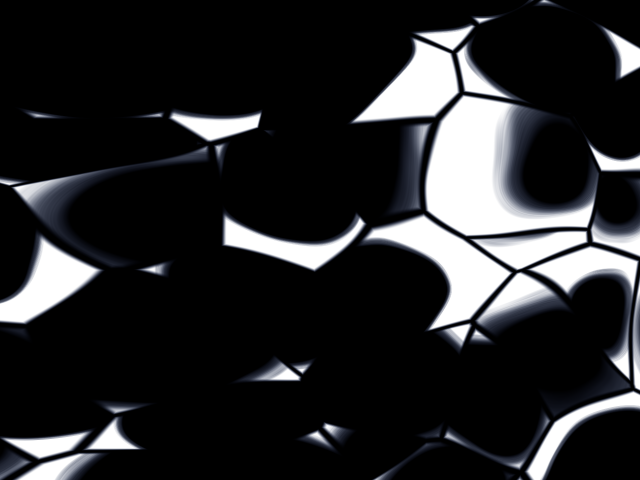
Write a Shadertoy shader that draws this background.

```glsl
vec2 hash2(vec2 p) {
    vec3 q = fract(p.xyx * vec3(0.1031, 0.1030, 0.0973));
    q += dot(q, q.yzx + 33.33);
    return fract((q.xx + q.yz) * q.zy);
}

float gradientNoise(vec2 p) {
    vec2 i = floor(p), f = fract(p);
    vec2 u = f * f * f * (f * (f * 6.0 - 15.0) + 10.0);
    vec2 e = vec2(0.0, 1.0);
    float a = dot(hash2(i) * 2.0 - 1.0, f);
    float b = dot(hash2(i + e.yx) * 2.0 - 1.0, f - e.yx);
    float c = dot(hash2(i + e.xy) * 2.0 - 1.0, f - e.xy);
    float d = dot(hash2(i + e.yy) * 2.0 - 1.0, f - e.yy);
    return mix(mix(a, b, u.x), mix(c, d, u.x), u.y);
}

float cellWeight(vec2 id) {
    return 0.5 * hash2(id + 41.0).x;
}

// Weighted Voronoi: offset from the winning seed, its id, distance to the border
void facets(vec2 p, out vec2 offset, out vec2 id, out float border) {
    vec2 base = floor(p);
    float nearest = 1e5;
    for (int j = -2; j <= 2; j++)
    for (int i = -2; i <= 2; i++) {
        vec2 cell = base + vec2(i, j);
        vec2 r = p - cell - hash2(cell);
        float d = dot(r, r) - cellWeight(cell);
        if (d < nearest) {
            nearest = d;
            offset = r;
            id = cell;
        }
    }
    border = 1e5;
    for (int j = -2; j <= 2; j++)
    for (int i = -2; i <= 2; i++) {
        vec2 cell = base + vec2(i, j);
        vec2 r = p - cell - hash2(cell);
        float d = dot(r, r) - cellWeight(cell);
        if (cell != id) border = min(border, (d - nearest) / (2.0 * length(r - offset) + 1e-4));
    }
}

// Broad light and dark zones of the canvas
float lightZones(vec2 uv) {
    vec2 glow = uv - vec2(1.1, 0.53);
    vec2 shadow = (uv - vec2(0.6, 0.3)) * vec2(1.0, 1.6);
    return 0.4 * exp(-18.0 * dot(glow, glow))
         - 0.28 * exp(-22.0 * dot(shadow, shadow))
         - 0.25 * smoothstep(0.35, 0.8, uv.y - 0.4 * uv.x)
         + 0.22 * gradientNoise(uv * 3.0 + 5.0);
}

vec3 glossyShards(vec2 uv) {
    // Cells stretch sideways, most of all on the left
    vec2 p = vec2(uv.x * (2.4 + 0.9 * uv.x), uv.y * 5.0) + 11.0;
    p += 0.4 * vec2(gradientNoise(p * 0.7), gradientNoise(p * 0.7 + 17.0));

    vec2 offset, id;
    float border;
    facets(p, offset, id, border);
    vec2 rnd = hash2(id + 7.0);

    // Dark rounded core that lightens towards one side of its cell
    float rise = length(offset) - 0.42 - 0.5 * cellWeight(id);
    rise += dot(offset, hash2(id + 23.0) - 0.5) * 0.7;
    rise += 0.16 * gradientNoise(p * 1.6 + rnd * 9.0) + lightZones(uv);

    // Sharp cells turn white at once, soft ones keep satin folds
    float ramp = max(rise / mix(0.05, 0.42, rnd.x * rnd.x), 0.0);
    float fold = cos(8.0 * ramp + 5.0 * gradientNoise(p * 2.0));
    float brushed = gradientNoise(vec2(ramp * 26.0, dot(offset, rnd) * 5.0));
    float satin = 1.0 - smoothstep(0.8, 1.1, ramp);
    float tone = pow(ramp, 1.25) * (1.0 + satin * (0.22 * fold + 0.12 * brushed - 0.15));

    // Black creases of uneven width
    float width = 0.035 + 0.05 * gradientNoise(p * 1.3 + 31.0);
    float crease = smoothstep(width * 0.3, width + 0.012, border);
    tone = clamp(tone, 0.0, 1.0) * crease;
    return pow(vec3(tone), vec3(1.12, 1.05, 0.88));
}

void mainImage(out vec4 fragColor, in vec2 fragCoord) {
    // Four samples per pixel smooth the facet edges
    vec3 color = vec3(0.0);
    for (int k = 0; k < 4; k++) {
        vec2 jitter = vec2(k & 1, k >> 1) * 0.5 - 0.25;
        color += glossyShards((fragCoord + jitter) / iResolution.y);
    }
    fragColor = vec4(color * 0.25, 1.0);
}
```
